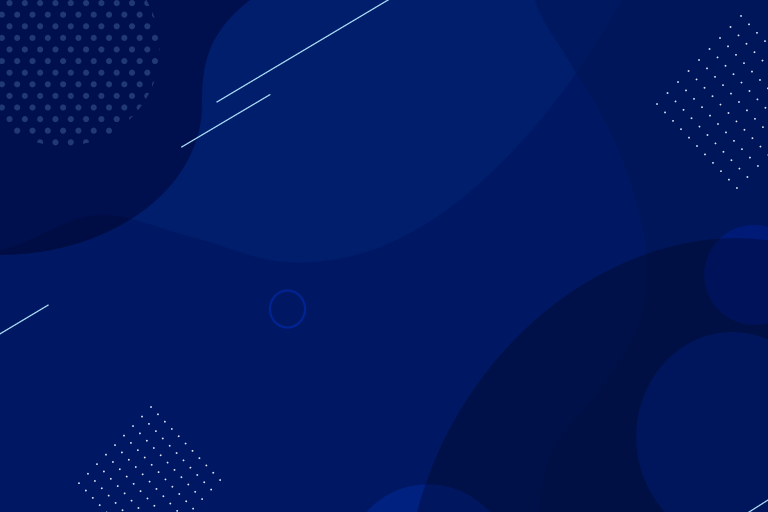
Reproduce this background procedurally as a WebGL 2 fragment shader.

```glsl
#version 300 es
precision highp float;
// Deep blue abstract background: translucent waves, blobs and discs in layers,
// topped with a halftone patch, tilted dot grids, a thin ring and slanted strokes.
// Space is 1.5 wide and 1.0 high; every edge is a distance turned into coverage.
uniform vec2 u_resolution;
out vec4 fragColor;

// Coverage of a shape from its signed distance, softened over one pixel
float fill(float d) {
    return clamp(0.5 - d * u_resolution.y, 0.0, 1.0);
}

// Approximate signed distance to an axis-aligned ellipse
float ellipse(vec2 p, vec2 center, vec2 radii) {
    return (length((p - center) / radii) - 1.0) * min(radii.x, radii.y);
}

float segment(vec2 p, vec2 a, vec2 b) {
    vec2 ab = b - a;
    return length(p - a - ab * clamp(dot(p - a, ab) / dot(ab, ab), 0.0, 1.0));
}

// Smooth profile through nine evenly spaced knots, t in 0..8 (Catmull-Rom)
float profile(float t, float knots[9]) {
    t = clamp(t, 0.0, 7.999);
    int i = int(t);
    float f = t - float(i);
    float a = knots[max(i - 1, 0)], b = knots[i];
    float c = knots[i + 1], d = knots[min(i + 2, 8)];
    return b + 0.5 * f * (c - a + f * (2.0 * a - 5.0 * b + 4.0 * c - d
         + f * (3.0 * (b - c) + d - a)));
}

// Blob hanging in the upper left: flared side above, elliptical belly below
float cornerBlob(vec2 p) {
    float flare = 0.094 * pow(clamp((p.y - 0.785) / 0.215, 0.0, 1.0), 3.0);
    float belly = ellipse(p, vec2(0.0, 0.795), vec2(0.3945, 0.293));
    return p.y > 0.795 ? p.x - 0.3945 - flare : belly;
}

// Slightly pointed superellipse forming the lower right arch
float arch(vec2 p) {
    vec2 q = pow(abs(p - vec2(1.4355, -0.172)) / vec2(0.6445, 0.707), vec2(1.9));
    return (pow(q.x + q.y, 1.0 / 1.9) - 1.0) * 0.65;
}

// Staggered dots clipped by a disc
float halftone(vec2 p) {
    float row = round((0.994 - p.y) / 0.02266);
    float x = (p.x - 0.0186) / 0.0299 + 0.5 * mod(row, 2.0);
    vec2 cell = vec2((x - round(x)) * 0.0299, p.y - 0.994 + row * 0.02266);
    float disc = length(p - vec2(0.123, 0.904)) - 0.189;
    return max(length(cell) - 0.0059, disc);
}

// Skewed 9 by 11 grid of tiny dots starting at its top corner
float dotGrid(vec2 p, vec2 top, mat2 steps) {
    vec2 id = clamp(round(inverse(steps) * (p - top)), vec2(0.0), vec2(8.0, 10.0));
    return length(p - top - steps * id) - 0.0017;
}

void main() {
    vec2 p = gl_FragCoord.xy / u_resolution * vec2(1.5, 1.0);

    // Backdrop split by a long wave
    float wave = profile(p.x / 0.1875, float[9](
        0.512, 0.580, 0.537, 0.488, 0.521, 0.643, 0.857, 1.176, 1.55));
    float below = fill((p.y - wave) * 0.8);
    vec3 color = mix(vec3(0.0, 0.117, 0.424), vec3(0.0, 0.096, 0.388), below);

    // Shaded right side with an S-shaped edge
    float side = profile(p.y / 0.125, float[9](
        1.051, 1.082, 1.180, 1.250, 1.262, 1.236, 1.188, 1.115, 1.045));
    float rightSide = fill(side - p.x);
    color = mix(color, vec3(0.0, 0.087, 0.355), rightSide * (0.75 + 0.25 * below));

    // Bright discs that the arch partly covers
    color = mix(color, vec3(0.0, 0.10, 0.47), fill(length(p - vec2(1.473, 0.463)) - 0.0977));
    color = mix(color, vec3(0.0, 0.128, 0.50), fill(length(p - vec2(0.836, -0.107)) - 0.161));

    // Translucent arch and the lighter disc inside it
    color *= mix(vec3(1.0), vec3(1.0, 0.69, 0.75), fill(arch(p)));
    float innerDisc = ellipse(p, vec2(1.43, 0.1465), vec2(0.1875, 0.205));
    color = mix(color, vec3(0.0, 0.088, 0.36), fill(innerDisc));

    // Dark corner blob, darker again where it overlaps the wave
    vec3 blobColor = mix(vec3(0.0, 0.058, 0.302), vec3(0.0, 0.05, 0.27), below);
    color = mix(color, blobColor, fill(cornerBlob(p)));
    color = mix(color, vec3(0.125, 0.22, 0.45), fill(halftone(p)));

    // Thin ring
    float ring = abs(ellipse(p, vec2(0.5615, 0.3965), vec2(0.0342, 0.0361))) - 0.002;
    color = mix(color, vec3(0.0, 0.14, 0.58), fill(ring));

    // Tilted dot grids
    float dots = min(
        dotGrid(p, vec2(1.4473, 0.9688), mat2(-0.0205, -0.0215, 0.0156, -0.0164)),
        dotGrid(p, vec2(0.295, 0.205), mat2(-0.0176, -0.0186, 0.0135, -0.01426)));
    color = mix(color, vec3(0.86, 0.9, 0.97), fill(dots));

    // Slanted strokes, each given by its two ends
    vec4 strokes[4] = vec4[4](
        vec4(0.424, 0.801, 0.825, 1.04), vec4(0.355, 0.713, 0.527, 0.815),
        vec4(-0.05, 0.318, 0.0938, 0.404), vec4(1.44, -0.0146, 1.53, 0.0424));
    for (int i = 0; i < 4; i++) {
        float stroke = segment(p, strokes[i].xy, strokes[i].zw) - 0.0012;
        color = mix(color, vec3(0.68, 0.88, 0.98), fill(stroke));
    }

    fragColor = vec4(color, 1.0);
}
```
